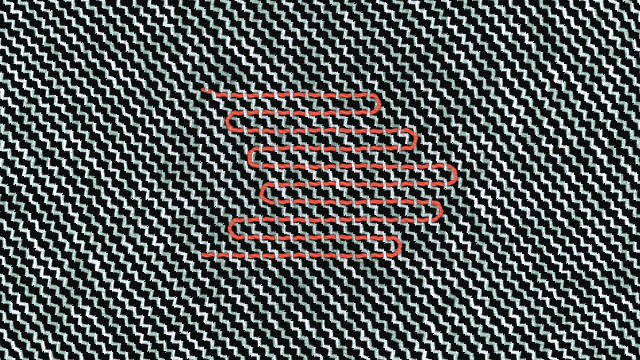
Write a WebGL 1 fragment shader that draws this texture.

```glsl
precision highp float;
uniform vec2 u_resolution;

// Sizes are in hundredths of the canvas height
const float ROW_GAP = 4.95;
const float TOP_ROW = 73.6;
const vec2 STEP = vec2(2.14, 0.5 * ROW_GAP);
const vec2 WEAVE_ORIGIN = vec2(76.8, TOP_ROW - 0.5 * STEP.y);
const vec2 DARN_CENTER = vec2(90.0, 51.0);

float hash(vec2 p) {
  p = fract(p * vec2(0.1031, 0.1137));
  p += dot(p, p.yx + 33.33);
  return fract((p.x + p.y) * p.x * 17.3);
}

// Distance to the nearest scattered cell point
float cellular(vec2 p) {
  vec2 base = floor(p);
  float nearest = 2.0;
  for (int j = -1; j <= 1; j++) {
    for (int i = -1; i <= 1; i++) {
      vec2 cell = base + vec2(float(i), float(j));
      vec2 point = cell + vec2(hash(cell), hash(cell + 47.0));
      nearest = min(nearest, length(p - point));
    }
  }
  return nearest;
}

float segment(vec2 p, vec2 a, vec2 b) {
  vec2 ab = b - a;
  return length(p - a - ab * clamp(dot(p - a, ab) / dot(ab, ab), 0.0, 1.0));
}

float cover(float d, float radius, float soft) {
  return 1.0 - smoothstep(radius - soft, radius + soft, d);
}

// Loose yarn: the weave drifts away from the darn, with a fine wobble
vec2 loosen(vec2 p, float away) {
  vec2 drift = vec2(sin(p.y * 0.07 + p.x * 0.03), sin(p.x * 0.06 - p.y * 0.04));
  vec2 wobble = vec2(sin(p.y * 1.3 + sin(p.x * 0.7) * 2.0),
                     sin(p.x * 1.1 + sin(p.y * 0.9) * 2.0));
  return p + drift * away + wobble * 0.15;
}

// Stair twill: x = flat distance, y = upright distance, z = yarn tone
vec3 twill(vec2 p) {
  float column = floor(p.x / STEP.x);
  float lift = p.y / STEP.y + column + 1.0;
  vec2 q = vec2(p.x - column * STEP.x, (mod(lift, 2.0) - 1.0) * STEP.y);
  float flatStitch = segment(q, vec2(0.0, 0.22), vec2(STEP.x, -0.22));
  float leftStitch = segment(q, vec2(0.0, 0.1), vec2(0.0, STEP.y - 0.1));
  float rightStitch = segment(q, vec2(STEP.x, -0.1), vec2(STEP.x, 0.1 - STEP.y));
  float tone = hash(vec2(column, floor(lift * 0.5)) + 90.0);
  return vec3(flatStitch, min(leftStitch, rightStitch), tone);
}

float rowHeight(float row) {
  return TOP_ROW - row * ROW_GAP;
}

// One straight run of the darning thread
float run(vec2 p, float row, float from, float to) {
  float y = rowHeight(row) + 0.15 * sin(p.x * 0.25 + row * 2.0);
  return segment(p, vec2(from, y), vec2(to, y));
}

// Half ring leading to the row below; side is +1 right, -1 left
float bend(vec2 p, float row, float edge, float side) {
  float r = ROW_GAP * 0.5;
  vec2 q = p - vec2(edge - side * r, rowHeight(row) - r);
  return q.x * side < 0.0 ? 100.0 : abs(length(q) - r);
}

// Run followed by its bend: x = run distance, y = bend distance
vec2 sew(vec2 near, vec2 p, float row, float from, float to) {
  float side = sign(to - from);
  float inset = side * ROW_GAP * 0.5;
  return min(near, vec2(run(p, row, from + inset, to - inset),
                        bend(p, row, to, side)));
}

vec2 darning(vec2 p) {
  p.y -= 1.2 * (1.0 - smoothstep(56.5, 61.0, p.x)) * step(70.0, p.y);
  vec2 d = vec2(100.0);
  d = sew(d, p, 0.0, 54.0, 105.3);
  d = sew(d, p, 1.0, 105.3, 63.2);
  d = sew(d, p, 2.0, 63.2, 115.5);
  d = sew(d, p, 3.0, 115.5, 69.2);
  d = sew(d, p, 4.0, 69.2, 126.6);
  d = sew(d, p, 5.0, 126.6, 72.7);
  d = sew(d, p, 6.0, 72.7, 122.5);
  d = sew(d, p, 7.0, 122.5, 63.9);
  d = sew(d, p, 8.0, 63.9, 111.1);
  d.x = min(d.x, run(p, 9.0, 108.6, 56.3));
  return d;
}

void main() {
  float pixel = 100.0 / u_resolution.y;
  vec2 p = (gl_FragCoord.xy - 0.5 * u_resolution) * pixel + vec2(88.9, 50.0);
  float soft = max(0.26, pixel * 0.7);
  float fleck = cellular(p * vec2(1.5, 1.7));
  float away = smoothstep(20.0, 65.0, length(p - DARN_CENTER));

  // Pale yarn over a black ground, brighter toward the borders
  vec3 weave = twill(loosen(p, away) - WEAVE_ORIGIN);
  float upright = cover(weave.y, 0.50, soft);
  float yarn = max(cover(weave.x, 0.45, soft) * 0.9, upright);
  vec3 tint = mix(vec3(0.74, 0.87, 0.83), vec3(0.86, 0.88, 0.91), weave.z);
  vec3 pale = tint * (0.76 + 0.3 * weave.z + 0.4 * (0.5 - fleck) + 0.12 * away);
  vec3 ground = vec3(0.03, 0.04, 0.04) + 0.07 * cover(fleck, 0.25, 0.2);
  vec3 color = mix(ground, pale, yarn);

  // Red thread, tucked under the upright stitches on its straight runs
  vec2 d = darning(p + 0.12 * sin(p.yx * 2.1));
  float near = min(d.x, d.y);
  float strand = 0.5 + 0.5 * sin(p.x * 2.2 + p.y * 7.0 + 2.0 * fleck);
  vec3 red = mix(vec3(0.92, 0.29, 0.23), vec3(0.87, 0.55, 0.50), strand * strand * 0.7);
  red = mix(red, vec3(0.49, 0.15, 0.13), smoothstep(0.25, 0.7, near) * 0.8);
  float tucked = upright * mix(0.25, 0.95, step(d.x, d.y));
  color *= 1.0 - 0.35 * cover(near, 0.95, 0.3) * (1.0 - upright);
  color = mix(color, red, cover(near, 0.60, soft) * (1.0 - tucked));

  gl_FragColor = vec4(color, 1.0);
}
```
